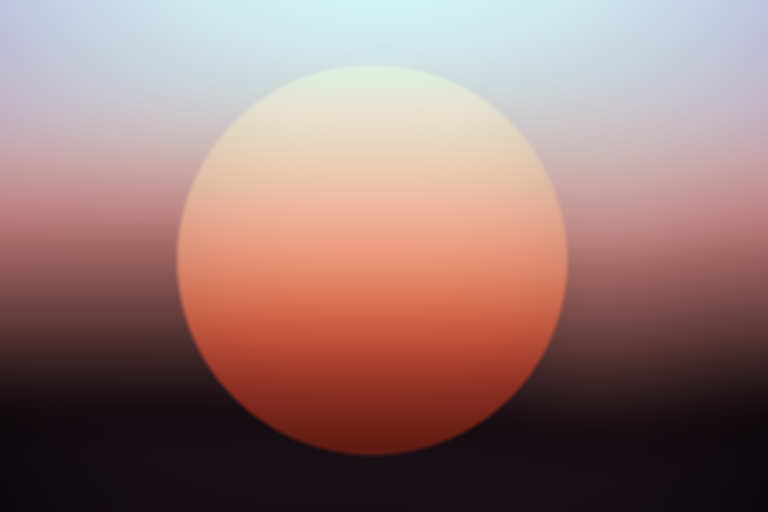
Give the GLSL for this background, as a Shadertoy shader.

```glsl
// A soft banded sun over a hazy dusk sky that fades into a dark horizon.
#define SUN_CENTER vec2(-0.023, 0.492)
#define SUN_RADIUS 0.381
#define SUN_SOFTNESS 0.007
#define EDGE_TINT vec3(-0.08, -0.18, -0.09)
#define EDGE_DARKENING 0.45
#define HAZE_DROP 0.045
#define HAZE_X 0.42
#define HAZE_WIDTH 0.24

// Colours at equal steps, bottom to top
const vec3 SKY[11] = vec3[11](
    vec3(0.080, 0.055, 0.078), vec3(0.085, 0.057, 0.080),
    vec3(0.090, 0.054, 0.070), vec3(0.235, 0.140, 0.148),
    vec3(0.425, 0.260, 0.255), vec3(0.600, 0.385, 0.372),
    vec3(0.755, 0.555, 0.540), vec3(0.805, 0.720, 0.710),
    vec3(0.815, 0.835, 0.835), vec3(0.820, 0.905, 0.915),
    vec3(0.830, 0.950, 0.960));
const vec3 SUN[11] = vec3[11](
    vec3(0.365, 0.100, 0.070), vec3(0.465, 0.145, 0.100),
    vec3(0.605, 0.215, 0.155), vec3(0.755, 0.325, 0.235),
    vec3(0.855, 0.455, 0.345), vec3(0.915, 0.580, 0.470),
    vec3(0.935, 0.680, 0.580), vec3(0.925, 0.770, 0.675),
    vec3(0.915, 0.840, 0.755), vec3(0.905, 0.895, 0.825),
    vec3(0.870, 0.940, 0.885));

// Smooth cubic blend through the stops
vec3 gradient(vec3 stops[11], float height) {
    float place = clamp(height, 0.0, 1.0) * 10.0;
    int i = min(int(place), 9);
    float f = place - float(i);
    vec3 a = stops[max(i - 1, 0)], b = stops[i];
    vec3 c = stops[i + 1], d = stops[min(i + 2, 10)];
    return b + 0.5 * f * (c - a + f * (2.0 * a - 5.0 * b + 4.0 * c - d
             + f * (3.0 * (b - c) + d - a)));
}

vec3 skyColor(vec2 p) {
    // Warm haze reaches lower on the right
    float haze = exp(-pow((p.x - HAZE_X) / HAZE_WIDTH, 2.0));
    float drop = HAZE_DROP * haze * (1.0 - smoothstep(0.5, 0.85, p.y));
    vec3 color = gradient(SKY, p.y + drop);

    // Lilac sides above, darker corners below
    float side = p.x * p.x / 0.5625;
    color += EDGE_TINT * side * smoothstep(0.45, 1.0, p.y);
    return color * (1.0 - EDGE_DARKENING * side * side * (1.0 - smoothstep(0.0, 0.35, p.y)));
}

void mainImage(out vec4 fragColor, in vec2 fragCoord) {
    vec2 p = fragCoord / iResolution.y;
    p.x -= 0.5 * iResolution.x / iResolution.y;

    // Sun disc with a feathered rim
    vec2 fromSun = p - SUN_CENTER;
    float rim = length(fromSun) - SUN_RADIUS;
    float disc = 1.0 - smoothstep(-SUN_SOFTNESS, SUN_SOFTNESS, rim);
    vec3 sun = gradient(SUN, 0.5 + 0.5 * fromSun.y / SUN_RADIUS);

    // The disc dims a little toward its sides
    sun *= 1.0 - 0.07 * pow(abs(fromSun.x) / SUN_RADIUS, 3.0);
    fragColor = vec4(mix(skyColor(p), sun, disc), 1.0);
}
```
